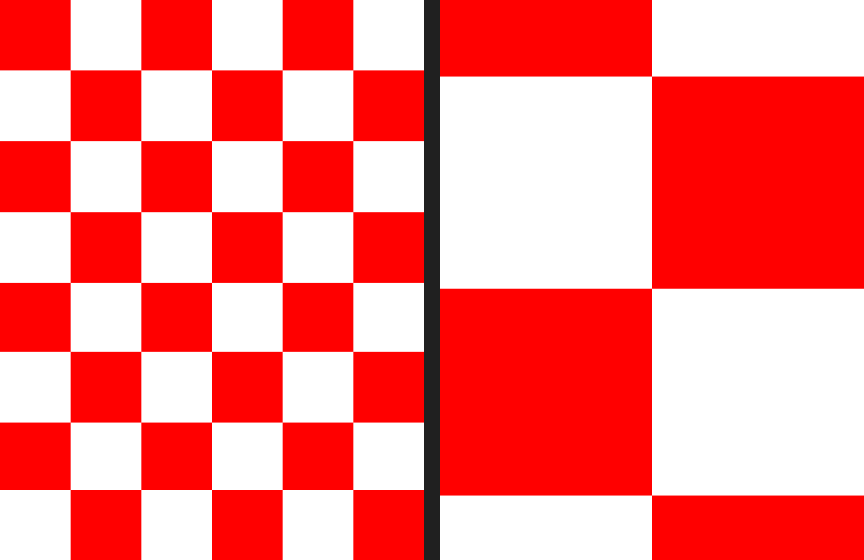
Left, the full canvas; right, a detail of the centre.
Reproduce this pattern procedurally as a WebGL 2 fragment shader.

```glsl
#version 300 es
precision highp float;

uniform vec2 u_resolution;
out vec4 fragColor;

#define COLUMNS 6
#define ROWS 8
#define RED vec3(1.0, 0.0, 0.0)
#define WHITE vec3(1.0)
#define EDGE_PIXELS 1.0

// Heights of the slightly uneven row boundaries, bottom to top
const float ROW_EDGES[ROWS - 1] = float[](
    0.1250, 0.2454, 0.3717, 0.4948, 0.6211, 0.7480, 0.8743);

// Antialiased sign: +1 below the edge, -1 above it
float softSide(float position, float edge, float blur) {
    return clamp(2.0 * (edge - position) / blur, -1.0, 1.0);
}

void main() {
    vec2 uv = gl_FragCoord.xy / u_resolution;
    vec2 blur = EDGE_PIXELS / u_resolution;

    // Each crossed boundary flips the parity of the square
    float parity = 1.0;
    for (int i = 1; i < COLUMNS; i++) {
        parity *= softSide(uv.x, float(i) / float(COLUMNS), blur.x);
    }
    for (int i = 0; i < ROWS - 1; i++) {
        parity *= softSide(uv.y, ROW_EDGES[i], blur.y);
    }

    // Even squares are white, odd squares red
    fragColor = vec4(mix(RED, WHITE, 0.5 + 0.5 * parity), 1.0);
}
```
